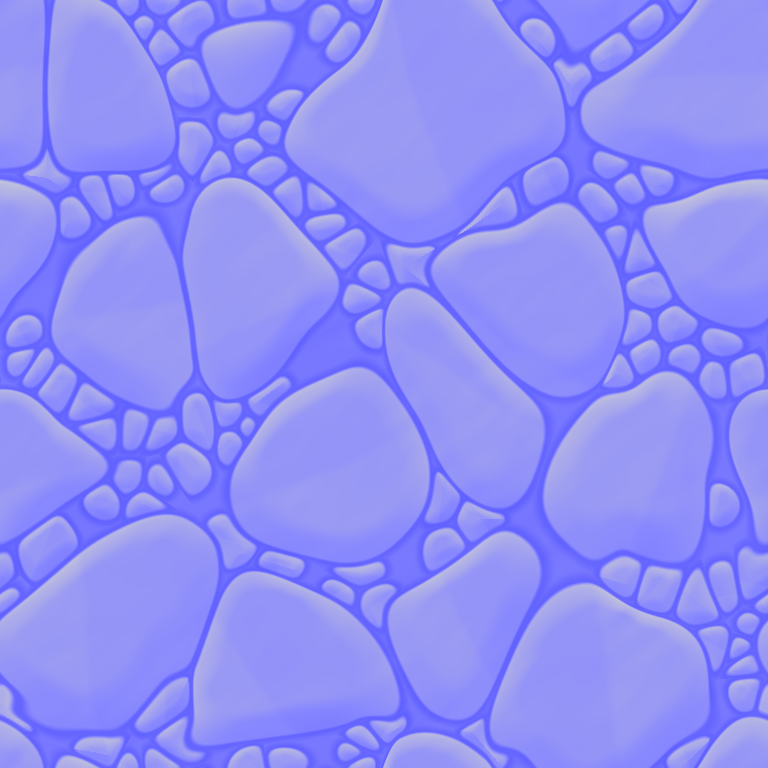
Reproduce this texture map procedurally as a three.js fragment shader.

```glsl
// Tiling normal-map style cobbles: large rounded boulders with pebbles in the gaps.
// Boulders are weighted Voronoi cells with softened borders; pebbles are finer cells
// seeded only in the gaps. The blended border directions give the bevel shading.
#define BOULDERS 4.0
#define PEBBLES 22.0
#define SEED 17.0
#define JITTER 0.85
#define ROUNDING 13.0
#define PEBBLE_ROUNDING 230.0
#define PEBBLE_GAP 0.003
#define CLEARANCE 0.010
#define BOULDER_BEVEL 0.036
#define PEBBLE_BEVEL 0.015
#define EDGE_SOFTNESS 0.0022

varying vec2 vUv;

struct Stone {
  float depth;   // distance inside the outline, negative outside
  vec2 normal;   // outward direction
  vec2 local;    // offset from the centre, about -0.5 to 0.5
  vec3 rnd;
  float bevel;
};

vec3 hash3(vec2 c) {
  vec3 q = fract(c.xyx * vec3(0.1031, 0.1030, 0.0973));
  q += dot(q, q.yxz + 33.33);
  return fract((q.xxy + q.yzz) * q.zyx);
}

// Value noise that wraps after the given whole period
float noise(vec2 q, vec2 period) {
  vec2 i = floor(q), f = fract(q);
  f = f * f * (3.0 - 2.0 * f);
  float a = hash3(mod(i, period)).x;
  float b = hash3(mod(i + vec2(1, 0), period)).x;
  float c = hash3(mod(i + vec2(0, 1), period)).x;
  float d = hash3(mod(i + 1.0, period)).x;
  return mix(mix(a, b, f.x), mix(c, d, f.x), f.y);
}

// Boulder centre in cell units, with its weight in z
vec3 boulderSite(vec2 cell) {
  vec3 r = hash3(mod(cell, BOULDERS) + SEED);
  return vec3(cell + 0.5 + JITTER * (r.xy - 0.5), 0.25 * r.z);
}

Stone boulder(vec2 p) {
  vec2 q = p * BOULDERS, base = floor(q), homeCell = base;
  vec3 home = vec3(0.0);
  float best = 1e3;
  for (int j = -2; j <= 2; j++) for (int i = -2; i <= 2; i++) {
    vec2 cell = base + vec2(i, j);
    vec3 s = boulderSite(cell);
    float power = dot(q - s.xy, q - s.xy) - s.z;
    if (power < best) { best = power; home = s; homeCell = cell; }
  }
  float sum = 1e-6;
  vec2 dir = vec2(0.0);
  for (int j = -2; j <= 2; j++) for (int i = -2; i <= 2; i++) {
    vec3 s = boulderSite(base + vec2(i, j));
    float span = length(s.xy - home.xy);
    if (span > 0.01) {
      float border = (dot(q - s.xy, q - s.xy) - s.z - best) / (2.0 * span);
      float w = exp(-ROUNDING * border);
      sum += w;
      dir += w * (s.xy - home.xy) / span;
    }
  }
  float gap = mix(0.015, 0.125, smoothstep(0.3, 0.7, noise(p * 7.0, vec2(7.0))));
  float depth = (-log(sum) / ROUNDING - gap) / BOULDERS;
  return Stone(depth, dir / sum, q - home.xy, hash3(mod(homeCell, BOULDERS) + 71.0), BOULDER_BEVEL);
}

Stone pebble(vec2 p, Stone wall) {
  vec3 seeds[25];
  vec3 home = vec3(0.0), rnd = vec3(0.0);
  float best = 1e3;
  for (int k = 0; k < 25; k++) {
    vec2 cell = floor(p * PEBBLES) + vec2(mod(float(k), 5.0), floor((float(k) + 0.5) / 5.0)) - 2.0;
    vec3 r = hash3(mod(cell, PEBBLES) + 131.0);
    vec2 c = (cell + 0.05 + 0.9 * r.xy) / PEBBLES;
    bool open = boulder(c).depth < -CLEARANCE;
    seeds[k] = vec3(c, open ? 1.0 : 0.0);
    float dist = length(p - c);
    if (open && dist < best) { best = dist; home = seeds[k]; rnd = r; }
  }
  if (home.z < 0.5) return Stone(-1.0, vec2(0.0), vec2(0.0), rnd, PEBBLE_BEVEL);
  // Bounded by the boulder beside it, by its own radius and by other pebbles
  vec2 away = p - home.xy;
  float wallW = exp(PEBBLE_ROUNDING * (wall.depth + PEBBLE_GAP));
  float sizeW = exp(-PEBBLE_ROUNDING * (mix(0.026, 0.05, rnd.z) - best));
  float sum = wallW + sizeW;
  vec2 dir = -wallW * wall.normal + sizeW * away / max(best, 1e-4);
  for (int k = 0; k < 25; k++) {
    vec2 span = seeds[k].xy - home.xy;
    if (seeds[k].z > 0.5 && length(span) > 1e-4) {
      vec2 n = normalize(span);
      float w = exp(-PEBBLE_ROUNDING * dot(0.5 * span - away, n));
      sum += w;
      dir += w * n;
    }
  }
  return Stone(-log(sum) / PEBBLE_ROUNDING - PEBBLE_GAP, dir / sum, away * PEBBLES, rnd, PEBBLE_BEVEL);
}

float stoneTone(Stone s, float stroke) {
  float up = dot(s.normal, vec2(-0.15, 0.99)), d = max(s.depth, 0.0);
  float width = s.bevel * (1.15 - 0.45 * up) * (0.8 + 0.4 * stroke);
  float slope = 1.0 - smoothstep(0.4 * width, width, d);
  float rim = exp(-d / (0.3 * width));
  float angle = 6.2832 * s.rnd.x;
  float facet = smoothstep(-0.03, 0.03, dot(s.local, vec2(cos(angle), sin(angle))) + 0.3 * s.rnd.y - 0.15);
  return 0.592 + 0.02 * (facet - 0.5) + 0.03 * (stroke - 0.5)
    + 0.07 * slope * up + rim * (0.015 + 0.10 * max(up, 0.0) + 0.03 * min(up, 0.0));
}

void main() {
  // Gentle warp for hand-cut outlines
  vec2 wobble = vec2(noise(vUv * 9.0, vec2(9.0)), noise(vUv.yx * 9.0 + 4.0, vec2(9.0))) - 0.5;
  vec2 p = vUv + 0.026 * wobble;
  Stone s = boulder(p);
  if (s.depth < 0.0) {
    Stone small = pebble(p, s);
    if (small.depth > s.depth) s = small;
  }
  // Slanted brush strokes and the dark joints
  float stroke = noise(vec2(p.x + p.y, 3.0 * p.y - 2.0 * p.x) * vec2(8.0, 12.0), vec2(8.0, 12.0));
  stroke = mix(stroke, noise(vec2(p.x + p.y, p.y - p.x) * vec2(10.0, 50.0), vec2(10.0, 50.0)), 0.35);
  float joint = mix(0.39, 0.47, smoothstep(0.001, 0.013, -s.depth)) + 0.04 * (stroke - 0.5);
  float tone = mix(joint, stoneTone(s, stroke), smoothstep(-EDGE_SOFTNESS, EDGE_SOFTNESS, s.depth));
  gl_FragColor = vec4(tone, tone, min(1.0, 1.0 - 0.6 * (tone - 0.53)), 1.0);
}
```
